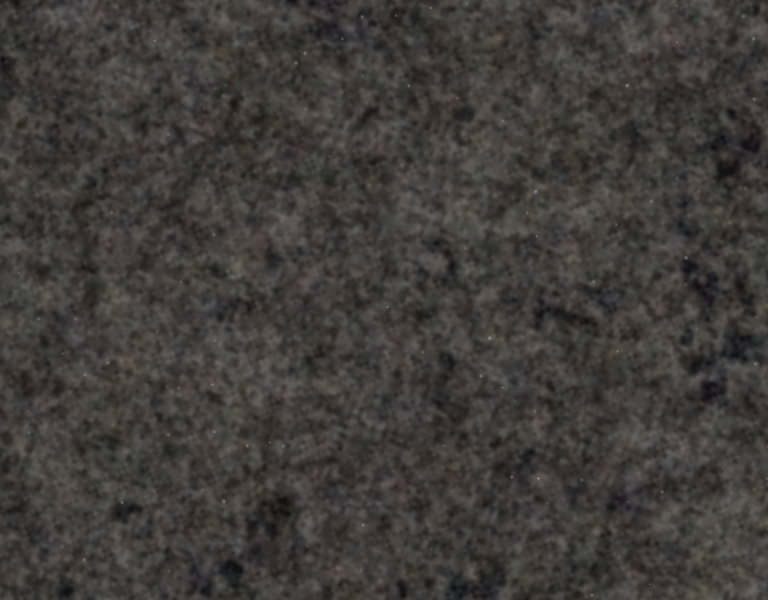
Write a WebGL 1 fragment shader that draws this texture.

```glsl
precision highp float;
// Dark grey-brown granite: soft fine grain, mottling, black mineral clusters and pale flecks.

uniform vec2 u_resolution;

// Colours
const vec3 STONE = vec3(0.256, 0.242, 0.230);
const vec3 TONE_TINT = vec3(1.0, 0.98, 0.95);
const vec3 MINERAL_DEPTH = vec3(0.110, 0.102, 0.082);
const vec3 WARM_SHIFT = vec3(0.014, -0.003, -0.010);
const vec3 OLIVE_SHIFT = vec3(0.002, 0.006, -0.008);
const vec3 FLECK_LIGHT = vec3(0.24, 0.25, 0.24);

// Feature frequencies, in cells per canvas height
const float GRAIN_FREQ = 135.0;
const float CRYSTAL_FREQ = 78.0;
const float MOTTLE_FREQ = 37.0;
const float PATCH_FREQ = 15.0;
const float CLOUD_FREQ = 4.5;
const float CLUSTER_FREQ = 9.0;
const float MINERAL_FREQ = 44.0;
const float FLECK_FREQ = 52.0;

// Tonal strength of each layer
const float GRAIN_AMP = 0.056;
const float CRYSTAL_AMP = 0.066;
const float MOTTLE_AMP = 0.050;
const float PATCH_AMP = 0.030;
const float CLOUD_AMP = 0.018;

const float FLECK_SHARE = 0.035;
const float FLECK_RADIUS = 0.26;

float hash(vec2 cell) {
  vec3 q = fract(vec3(cell.xyx) * 0.1031);
  q += dot(q, q.yzx + 33.33);
  return fract((q.x + q.y) * q.z);
}

// Smooth value noise from -1 to 1
float noise(vec2 p) {
  vec2 cell = floor(p);
  vec2 f = fract(p);
  f = f * f * (3.0 - 2.0 * f);
  float low = mix(hash(cell), hash(cell + vec2(1.0, 0.0)), f.x);
  float high = mix(hash(cell + vec2(0.0, 1.0)), hash(cell + vec2(1.0, 1.0)), f.x);
  return 2.0 * mix(low, high, f.y) - 1.0;
}

// Noise on its own turned lattice, so that layers never line up
float layer(vec2 p, float freq, float angle) {
  float c = cos(angle);
  float s = sin(angle);
  return noise(mat2(c, s, -s, c) * p * freq + 40.0 + 17.0 * angle);
}

// Sparse round flecks with random place, size and brightness
float flecks(vec2 p) {
  vec2 q = p * FLECK_FREQ;
  vec2 cell = floor(q);
  float present = step(hash(cell + 211.0), FLECK_SHARE);
  vec2 jitter = vec2(hash(cell + 37.0), hash(cell + 83.0));
  vec2 center = 0.3 + 0.4 * jitter;
  float radius = FLECK_RADIUS * mix(0.6, 1.1, hash(cell + 131.0));
  float strength = hash(cell + 167.0);
  float disc = 1.0 - smoothstep(0.0, radius, length(q - cell - center));
  return present * disc * mix(0.25, 1.0, strength * strength);
}

void main() {
  vec2 p = gl_FragCoord.xy / u_resolution.y;

  // Layered brightness, from fine grain to broad clouds
  float tone = GRAIN_AMP * layer(p, GRAIN_FREQ, 0.4)
             + CRYSTAL_AMP * layer(p, CRYSTAL_FREQ, 1.1)
             + MOTTLE_AMP * layer(p, MOTTLE_FREQ, 0.7)
             + PATCH_AMP * layer(p, PATCH_FREQ, 1.9)
             + CLOUD_AMP * layer(p, CLOUD_FREQ, 2.5);
  vec3 color = STONE + TONE_TINT * tone;

  // Faint hue drift between crystals
  color += WARM_SHIFT * layer(p, MOTTLE_FREQ, 2.2);
  color += OLIVE_SHIFT * layer(p, PATCH_FREQ, 0.9);

  // Bluish-black minerals gathered in ragged clusters
  float cluster = smoothstep(0.25, 0.8, layer(p, CLUSTER_FREQ, 1.4));
  float mineral = smoothstep(-0.3, 0.6, layer(p, MINERAL_FREQ, 0.2));
  color -= MINERAL_DEPTH * cluster * mineral;

  // Pale flecks
  color += FLECK_LIGHT * flecks(p);

  gl_FragColor = vec4(clamp(color, 0.07, 1.0), 1.0);
}
```
